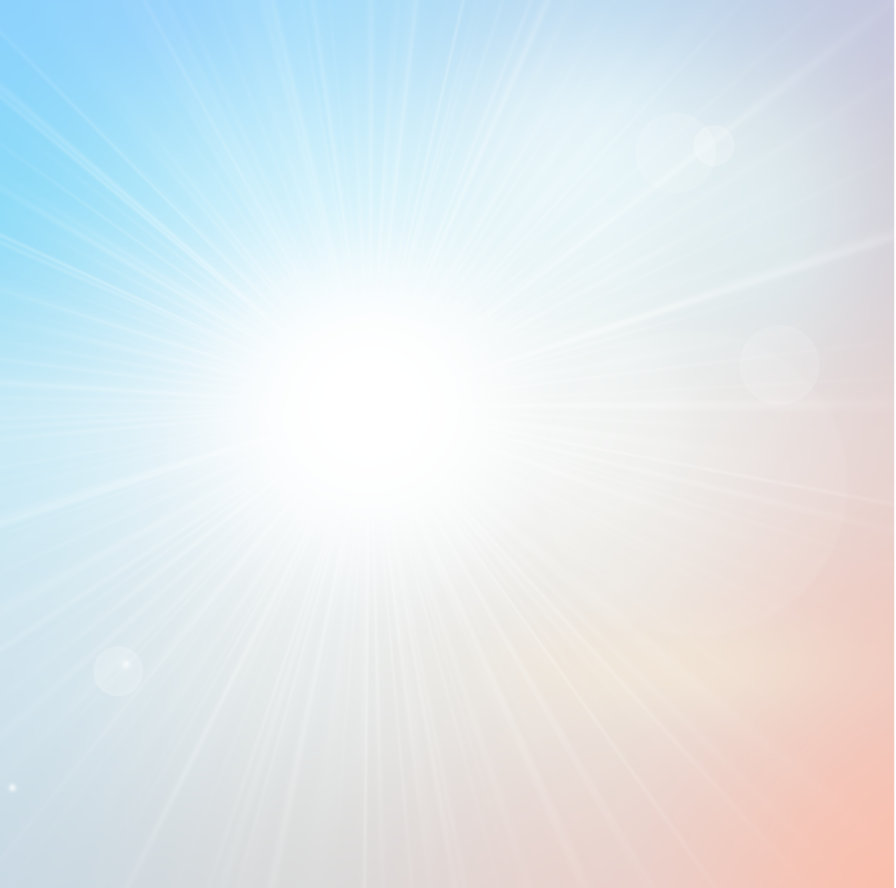
This background is drawn by a Shadertoy shader. Its source:

```glsl
// Sunburst in a hazy sky: a smooth grid of colour stops forms the air,
// soft glows tint it, hashed rays fan out of a white sun,
// and faint lens discs float on top.

const float TAU = 6.2831853;
const vec3 WHITE = vec3(1.0);
const vec3 CREAM = vec3(0.95, 0.90, 0.83);
const vec3 MIST = vec3(0.87, 0.93, 0.94);
const vec3 HAZE = vec3(0.90, 0.96, 0.98);
const vec3 AZURE = vec3(0.57, 0.80, 0.99);

// Sine-free hash of one number
float hash(float n) {
    n = fract(n * 0.1031);
    n *= n + 33.33;
    return fract(n * (n + n));
}

// Ramp between linear and smooth, for chaining colour stops
float ease(float lo, float hi, float x) {
    float t = clamp((x - lo) / (hi - lo), 0.0, 1.0);
    return mix(t, t * t * (3.0 - 2.0 * t), 0.6);
}

// Four colour stops from left to right
vec3 band(float x, vec3 a, vec3 b, vec3 c, vec3 d) {
    vec3 col = mix(a, b, ease(0.0, 0.34, x));
    col = mix(col, c, ease(0.34, 0.67, x));
    return mix(col, d, ease(0.67, 1.0, x));
}

// Five bands stacked from bottom to top
vec3 skyColor(vec2 uv) {
    vec3 ground = band(uv.x, vec3(0.79, 0.85, 0.89), vec3(0.85, 0.85, 0.85),
                       vec3(0.91, 0.82, 0.80), vec3(0.98, 0.75, 0.68));
    vec3 low = band(uv.x, vec3(0.81, 0.89, 0.93), vec3(0.88, 0.90, 0.90),
                    vec3(0.91, 0.88, 0.85), vec3(0.94, 0.79, 0.75));
    vec3 middle = band(uv.x, vec3(0.77, 0.91, 0.96), vec3(0.90, 0.94, 0.96),
                       vec3(0.92, 0.93, 0.92), vec3(0.90, 0.83, 0.82));
    vec3 high = band(uv.x, vec3(0.53, 0.85, 0.97), vec3(0.74, 0.92, 0.98),
                     vec3(0.89, 0.95, 0.96), vec3(0.82, 0.80, 0.84));
    vec3 top = band(uv.x, vec3(0.54, 0.82, 0.99), vec3(0.63, 0.86, 0.98),
                    vec3(0.73, 0.85, 0.94), vec3(0.77, 0.78, 0.87));
    vec3 col = mix(ground, low, ease(0.0, 0.25, uv.y));
    col = mix(col, middle, ease(0.25, 0.5, uv.y));
    col = mix(col, high, ease(0.5, 0.78, uv.y));
    return mix(col, top, ease(0.78, 1.0, uv.y));
}

// Elliptical soft spot
float glow(vec2 p, vec2 center, vec2 radius) {
    vec2 q = (p - center) / radius;
    return exp(-dot(q, q));
}

// Faint filled disc with a slightly brighter rim
float lensDisc(vec2 p, vec2 center, float radius, float rim, float px) {
    float d = length(p - center) - radius;
    float fill = 1.0 - smoothstep(-px, px, d);
    return fill * (1.0 + rim * exp(min(d, 0.0) / 0.004));
}

// One wedge of light leaving the origin at the given angle
float ray(vec2 q, float aim, float width, float reach, float px) {
    float dist = length(q);
    float away = abs(mod(atan(q.y, q.x) - aim + 0.5 * TAU, TAU) - 0.5 * TAU);
    float w = width + 0.6 * px / max(dist, 0.02);
    return exp(-away * away / (w * w)) * exp(-pow(dist / reach, 3.0));
}

// Fan of rays at jittered angles, each with its own width and reach
float rayFan(vec2 q, float count, float thin, float wide, float seed, float px) {
    float light = 0.0;
    for (float i = 0.0; i < count; i++) {
        float id = i + seed;
        float aim = (i + hash(id)) / count * TAU;
        float spread = hash(id + 211.7);
        float reach = mix(0.28, 0.62, hash(id + 431.3));
        float power = mix(0.2, 1.0, hash(id + 617.9));
        light += power * ray(q, aim, mix(thin, wide, spread * spread), reach, px);
    }
    return light;
}

void mainImage(out vec4 fragColor, in vec2 fragCoord) {
    vec2 uv = fragCoord / iResolution.xy;
    vec2 p = fragCoord / iResolution.y;
    float px = 1.0 / iResolution.y;
    vec2 q = p - vec2(0.417, 0.543);
    float dist = length(q);

    // Sky and local tints
    vec3 col = skyColor(uv);
    col = mix(col, MIST, 0.80 * glow(p, vec2(0.85, 0.76), vec2(0.13, 0.16)));
    col = mix(col, HAZE, 0.75 * glow(p, vec2(0.66, 0.83), vec2(0.13, 0.12)));
    col = mix(col, CREAM, 0.65 * glow(p, vec2(0.76, 0.25), vec2(0.18, 0.055)));
    col = mix(col, AZURE, 0.45 * glow(p, vec2(0.18, 1.0), vec2(0.09, 0.07)));

    // Broad beams, fine streaks and a few leading rays
    float rays = 0.13 * rayFan(q, 70.0, 0.014, 0.035, 17.0, px);
    rays += 0.42 * rayFan(q, 150.0, 0.003, 0.010, 103.0, px);
    rays += 0.42 * ray(q, 0.312, 0.007, 0.65, px);
    rays += 0.30 * ray(q, 1.160, 0.009, 0.55, px);
    rays += 0.25 * ray(q, 1.830, 0.010, 0.50, px);
    rays += 0.30 * ray(q, 2.430, 0.007, 0.60, px);
    rays += 0.42 * ray(q, 3.450, 0.008, 0.60, px);
    rays += 0.30 * ray(q, 4.510, 0.009, 0.60, px);
    rays += 0.30 * ray(q, 5.130, 0.009, 0.55, px);
    rays *= smoothstep(0.06, 0.20, dist);
    col = mix(col, WHITE, 0.85 * (1.0 - exp(-rays)));

    // Sun core and halo
    float core = exp(-pow(dist / 0.175, 3.0));
    float halo = 0.48 * exp(-pow(dist / 0.34, 2.0));
    col = mix(col, WHITE, 1.0 - (1.0 - core) * (1.0 - halo));

    // Lens discs
    float flare = 0.13 * lensDisc(p, vec2(0.761, 0.828), 0.045, 0.3, px);
    flare += 0.18 * lensDisc(p, vec2(0.804, 0.836), 0.023, 0.4, px);
    flare += 0.12 * lensDisc(p, vec2(0.878, 0.589), 0.045, 0.3, px);
    flare += 0.17 * lensDisc(p, vec2(0.133, 0.244), 0.028, 0.4, px);
    flare += 0.06 * lensDisc(p, vec2(0.783, 0.455), 0.171, 0.3, 3.0 * px);
    flare += 0.07 * lensDisc(p, vec2(0.656, 0.528), 0.118, 0.0, 0.02);

    // Sparks and the pale right edge
    flare += 0.5 * glow(p, vec2(0.142, 0.252), vec2(0.005));
    flare += 0.7 * glow(p, vec2(0.014, 0.113), vec2(0.004));
    flare += smoothstep(0.997, 0.999, uv.x);
    fragColor = vec4(mix(col, WHITE, clamp(flare, 0.0, 1.0)), 1.0);
}
```
